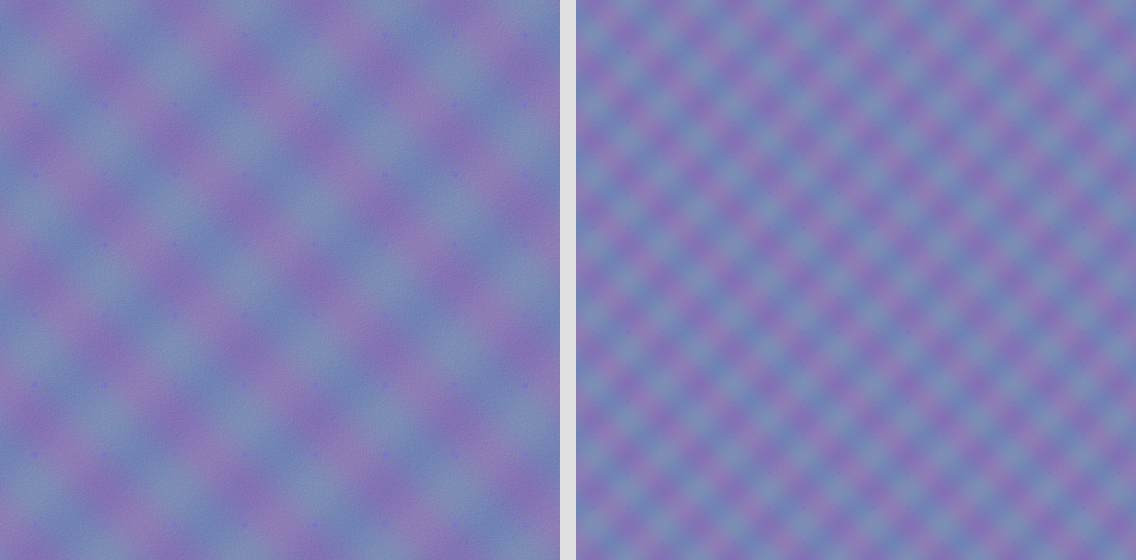
Left, the tile; right, the same tile 2 across and 2 down.
Reproduce this pattern procedurally as a Shadertoy shader.

```glsl
// Soft iridescent plaid: two crossing diagonal colour waves, four periods each way,
// overlaid with an 8 by 8 grid of faint violet studs and a fine paper grain.
// Every frequency is a whole number and the noise lattice wraps, so the tile is seamless.

const float TAU = 6.2831853;

float hash(vec2 p) {
    vec3 q = fract(vec3(p.xyx) * 0.1031);
    q += dot(q, q.yzx + 33.33);
    return fract((q.x + q.y) * q.z);
}

// Value noise on a lattice that repeats once per canvas, with nodes at cell centres
float wrapNoise(vec2 uv, float cells) {
    vec2 p = uv * cells - 0.5;
    vec2 i = floor(p);
    vec2 f = fract(p);
    f = f * f * (3.0 - 2.0 * f);
    vec2 lo = mod(i, cells);
    vec2 hi = mod(i + 1.0, cells);
    return mix(mix(hash(lo), hash(vec2(hi.x, lo.y)), f.x),
               mix(hash(vec2(lo.x, hi.y)), hash(hi), f.x), f.y);
}

// Small rounded diamond at each cell centre, its strength varying per cell
float studs(vec2 uv) {
    vec2 cell = mod(floor(uv * 8.0), 8.0);
    vec2 d = abs(fract(uv * 8.0) - 0.5);
    float radius = mix(length(d), d.x + d.y, 0.5);
    float blur = 8.0 / min(iResolution.x, iResolution.y);
    float mask = 1.0 - smoothstep(0.03 - blur, 0.055 + blur, radius);
    return mask * mix(0.4, 0.75, hash(cell + 17.0));
}

void mainImage(out vec4 fragColor, in vec2 fragCoord) {
    vec2 uv = fragCoord / iResolution.xy;

    // Crossing waves: their corners give teal, pink, blue and purple
    float rising = sin(TAU * 4.0 * (uv.y - uv.x));
    float falling = -sin(TAU * 4.0 * (uv.y + uv.x));
    vec3 color = vec3(0.4995, 0.5005, 0.71)
               + rising * vec3(0.022, 0.022, 0.0)
               + falling * vec3(-0.032, 0.032, 0.0);

    color = mix(color, vec3(0.46, 0.44, 0.82), studs(uv));

    // Embossed grain: difference of fine noise along the light direction
    vec2 lightStep = vec2(-1.0, 1.0) / 512.0;
    float emboss = wrapNoise(uv, 512.0) - wrapNoise(uv + lightStep, 512.0);
    color += 0.024 * emboss + 0.012 * (wrapNoise(uv, 512.0) - 0.5);

    fragColor = vec4(color, 1.0);
}
```
